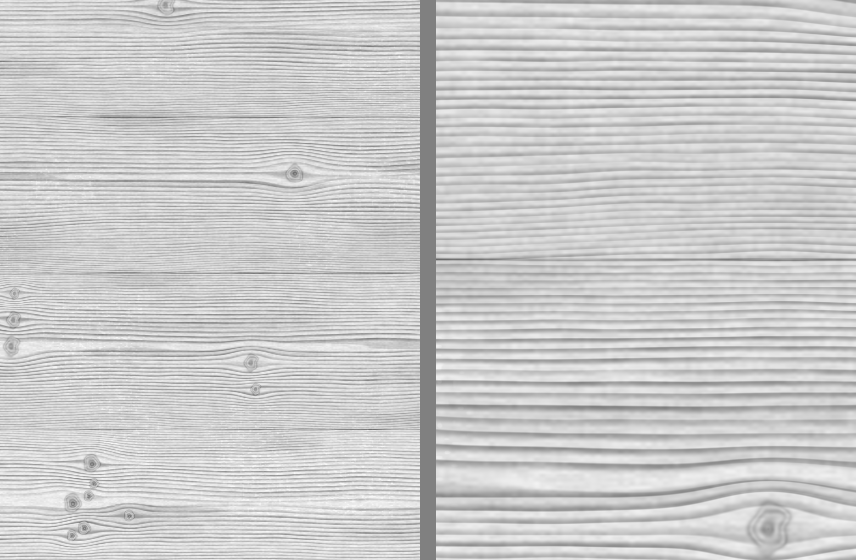
Left: the whole. Right: its middle third, enlarged.
This texture is drawn by a WebGL 1 fragment shader. Its source:

```glsl
precision highp float;
uniform vec2 u_resolution;

// Lengths are fractions of the canvas height; vec4 values run from the bottom plank up.
const float PLANK_HEIGHT = 0.279;
const float FIRST_SEAM = 0.233;
const float SEAM_WIDTH = 0.0010;
const vec4 HEART_Y = vec4(0.100, 0.381, 0.685, 0.950);
const vec4 PLANK_TONE = vec4(0.915, 0.895, 0.885, 0.885);
const vec4 KNOT_COUNT = vec4(7.0, 5.0, 1.0, 1.0);
const vec4 KNOT_X = vec4(0.160, 0.240, 0.527, 0.296);
const vec4 KNOT_SPLIT = vec4(0.030, 0.220, 0.0, 0.0);
const vec4 KNOT_JITTER = vec4(0.14, 0.03, 0.0, 0.0);
const vec4 KNOT_SPREAD = vec4(0.15, 0.20, 0.0, 0.0);
const vec4 KNOT_LIFT = vec4(0.0, 0.0, 0.005, 0.040);
const float KNOT_RADIUS = 0.016;
const float RING_DENSITY = 95.0;
const float RING_CROWDING = 480.0;
const float RING_DARKNESS = 0.27;
const float FIBRE_DEPTH = 0.06;
const float GRIT_DEPTH = 0.05;
const vec3 WOOD_TINT = vec3(1.0);

float hash(vec2 p) {
  return fract(sin(dot(p, vec2(127.1, 311.7))) * 43758.5453);
}

float noise(vec2 p) {
  vec2 i = floor(p);
  vec2 f = fract(p);
  f = f * f * (3.0 - 2.0 * f);
  return mix(mix(hash(i), hash(i + vec2(1.0, 0.0)), f.x),
             mix(hash(i + vec2(0.0, 1.0)), hash(i + vec2(1.0, 1.0)), f.x), f.y);
}

float pick(vec4 values, float index) {
  return dot(values, vec4(equal(vec4(0.0, 1.0, 2.0, 3.0), vec4(index))));
}

// Centre in xy and radius in z of one knot on a plank
vec3 knotAt(float plank, float i) {
  vec2 seed = vec2(i + 1.7, plank * 5.3 + 2.1);
  float side = mod(i, 2.0) * 2.0 - 1.0;
  float scatter = i > 0.5 ? hash(seed) - 0.5 : 0.0;
  float x = pick(KNOT_X, plank) + side * pick(KNOT_SPLIT, plank)
          + scatter * pick(KNOT_JITTER, plank);
  float stagger = fract(i * 0.618 + 0.5) - 0.5;
  float y = pick(HEART_Y, plank) + pick(KNOT_LIFT, plank)
          + stagger * pick(KNOT_SPREAD, plank);
  float size = i > 0.5 ? mix(0.5, 1.0, hash(seed + 9.0)) : 1.0;
  return vec3(x, y, KNOT_RADIUS * size);
}

// Growth rings: thin broken lines with one crisp edge, finer away from the heart
float growthRings(float x, float dist, float plank, float pixel) {
  float phase = RING_DENSITY * dist + RING_CROWDING * dist * dist;
  float slope = RING_DENSITY + 2.0 * RING_CROWDING * dist;
  float edge = min(0.12 + slope * pixel * 0.5, 0.4);
  float s = fract(phase);
  float line = smoothstep(0.25, 1.0 - edge, s) * (1.0 - smoothstep(1.0 - edge, 1.0, s));
  float lane = floor(phase) * 7.3 + plank * 31.0;
  float strength = 0.25 + 0.8 * noise(vec2(x * 6.0, lane)) + 0.4 * noise(vec2(x * 45.0, lane));
  return line * strength * mix(1.0, 0.6, smoothstep(0.04, 0.13, dist));
}

void main() {
  float pixel = 1.0 / u_resolution.y;
  vec2 p = gl_FragCoord.xy * pixel;
  float row = (p.y - FIRST_SEAM) / PLANK_HEIGHT;
  float plank = clamp(floor(row) + 1.0, 0.0, 3.0);

  // Knots bend the grain around them
  float grainY = p.y;
  float knotMask = 0.0;
  float knotShade = 0.0;
  float knotRim = 0.0;
  for (int i = 0; i < 7; i++) {
    if (float(i) >= pick(KNOT_COUNT, plank)) break;
    vec3 knot = knotAt(plank, float(i));
    vec2 q = (p - knot.xy) / knot.z;
    vec2 reach = q / vec2(2.3, 1.5);
    grainY -= (grainY - knot.y) * 0.85 * exp(-0.5 * dot(reach, reach));
    float r = length(q * vec2(1.1, 1.0)) + 0.45 * (noise(q * 1.6 + plank * 7.0) - 0.5);
    float inside = 1.0 - smoothstep(0.75, 1.1, r);
    knotMask = max(knotMask, inside);
    knotShade += inside * (0.05 * cos(r * 17.0) + 0.24 * exp(-6.0 * r * r));
    knotRim += exp(-pow((r - 1.0) / 0.13, 2.0));
  }

  // Wavering distance from the heart of the plank
  float offset = grainY - pick(HEART_Y, plank);
  offset += 0.012 * (noise(vec2(p.x * 2.5, plank * 9.0 + 0.5)) - 0.5);
  float warp = noise(vec2(p.x * 4.5 + plank * 13.0, grainY * 15.0)) - 0.5;
  float ripple = noise(vec2(p.x * 22.0, grainY * 70.0)) - 0.5;
  float dist = max(abs(offset) + 0.014 * warp + 0.0015 * ripple, 0.0);

  // Pale heartwood with dark tapering flames
  float tone = pick(PLANK_TONE, plank);
  float heart = exp(-pow(offset / 0.014, 2.0));
  float flame = smoothstep(0.6, 0.72, noise(vec2(p.x * 4.0 + plank * 17.0, offset * 95.0)));
  tone += heart * (0.01 - 0.13 * flame);
  tone -= RING_DARKNESS * growthRings(p.x, dist, plank, pixel) * (1.0 - 0.4 * heart);
  tone -= 0.03 * smoothstep(0.05, 0.13, dist);

  // Weathered streaks, fine fibres, grit and pale scuffs
  float stain = smoothstep(0.65, 0.95, noise(vec2(p.x * 4.0 + 3.0, p.y * 24.0)));
  float fibre = noise(vec2(p.x * 70.0, p.y * 420.0)) - 0.5;
  float grit = noise(p * vec2(300.0, 430.0) + 17.0) - 0.5;
  float scuff = smoothstep(0.65, 0.9, noise(p * vec2(230.0, 380.0)))
              * smoothstep(0.45, 0.8, noise(p * 9.0));
  tone += FIBRE_DEPTH * fibre + GRIT_DEPTH * grit - 0.06 * stain + 0.05 * scuff;

  float knotTone = 0.77 + 0.08 * (fibre + grit);
  tone = mix(tone, knotTone, knotMask) - knotShade - 0.12 * min(knotRim, 1.0);

  // Seams between planks
  float seam = min(fract(row), 1.0 - fract(row)) * PLANK_HEIGHT;
  float gap = 1.0 - smoothstep(SEAM_WIDTH * 0.5, SEAM_WIDTH * 0.5 + pixel, seam);
  float wear = noise(vec2(p.x * 9.0, plank));
  tone -= gap * (0.06 + 0.24 * wear * wear);

  gl_FragColor = vec4(WOOD_TINT * clamp(tone, 0.0, 0.97), 1.0);
}
```
